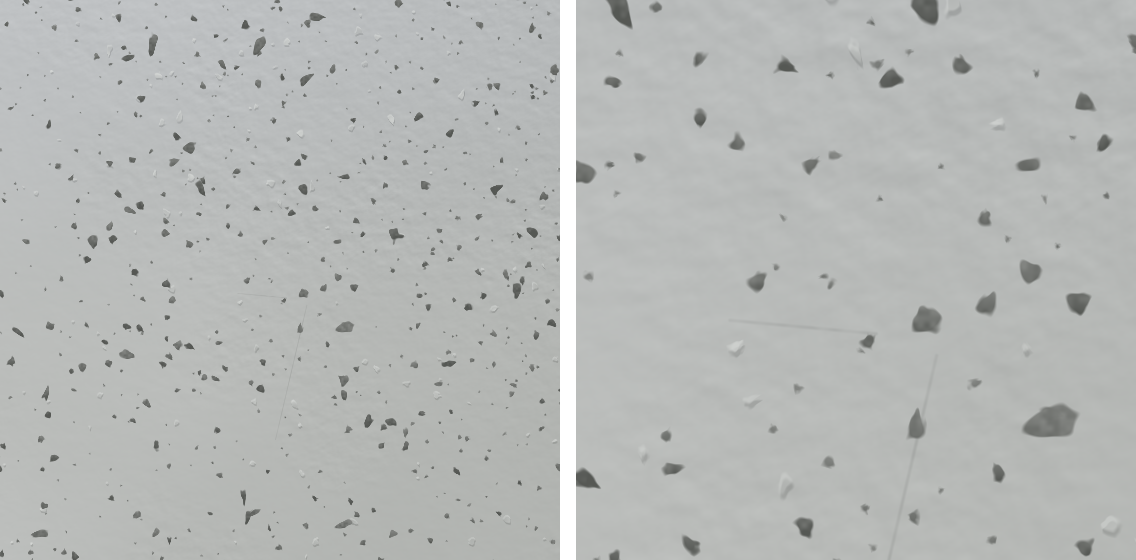
Left: the whole. Right: its middle third, enlarged.
Give the GLSL for this texture, as a WebGL 1 fragment shader.

```glsl
precision highp float;
// Pale grey painted floor scattered with dark stone flakes, tiny white chips and faint scratches.
uniform vec2 u_resolution;

const vec3 PAINT_LIGHT = vec3(0.755, 0.763, 0.757);
const vec3 PAINT_SHADE = vec3(0.693, 0.703, 0.690);
const vec3 COOL_TINT = vec3(-0.003, 0.000, 0.014);
const vec3 FLAKE_DARK = vec3(0.315, 0.325, 0.310);
const vec3 FLAKE_PALE = vec3(0.500, 0.508, 0.495);
const vec3 CHIP_WHITE = vec3(0.850, 0.860, 0.850);
const float EDGE = 0.0013;         // half width of a soft flake edge
const float RELIEF = 0.040;        // strength of the surface bumps
const float SCRATCH_WIDTH = 0.0009;

float hash(vec2 p) {
  vec3 q = fract(vec3(p.xyx) * 0.1031);
  q += dot(q, q.yzx + 33.33);
  return fract((q.x + q.y) * q.z);
}

float noise(vec2 p) {
  vec2 i = floor(p), f = fract(p);
  f = f * f * (3.0 - 2.0 * f);
  return mix(mix(hash(i), hash(i + vec2(1, 0)), f.x),
             mix(hash(i + vec2(0, 1)), hash(i + vec2(1, 1)), f.x), f.y);
}

float fbm(vec2 p) {
  float sum = 0.0, amp = 0.5;
  for (int i = 0; i < 4; i++) {
    sum += amp * noise(p);
    p = p * 2.03 + 17.7;
    amp *= 0.5;
  }
  return sum;
}

// The upper right part of the floor is rougher.
float roughness(vec2 p) {
  return smoothstep(0.55, 1.35, p.x * 0.7 + p.y);
}

// One layer of irregular flakes: x = coverage, y = tone from dark to pale.
vec2 flakes(vec2 p, float cells, float density, float roughBias,
            vec2 radii, float stretch, float seed) {
  vec2 home = floor(p * cells);
  vec2 result = vec2(0.0);
  for (int j = -1; j <= 1; j++) {
    for (int i = -1; i <= 1; i++) {
      vec2 id = home + vec2(i, j);
      vec2 key = id + seed;
      float chance = density * (1.0 + roughBias * roughness(id / cells));
      if (hash(key + 3.1) > chance) continue;
      vec2 center = (id + vec2(hash(key + 11.3), hash(key + 27.9))) / cells;
      float size = hash(key + 41.7);
      float radius = mix(radii.x, radii.y, size * size);
      float aspect = 1.0 + stretch * pow(hash(key + 53.3), 2.0);
      float angle = 6.2832 * hash(key + 67.1);
      float c = cos(angle), s = sin(angle);
      vec2 q = mat2(c, -s, s, c) * (p - center);
      q *= vec2(inversesqrt(aspect), sqrt(aspect));
      q.y *= 1.0 + 0.35 * clamp(q.x / radius, -1.0, 1.0);
      float wobble = noise(q / radius * 1.3 + key * 7.3) - 0.5;
      float dist = length(q) - radius * (1.0 + 0.75 * wobble);
      float cover = 1.0 - smoothstep(-EDGE, EDGE, dist);
      // Undersides are darker, upper faces catch the light.
      float tone = hash(key + 79.9) * 0.75 + 0.25 * (p.y - center.y) / radius;
      tone += 0.5 * (noise(p * 260.0) - 0.5);
      if (cover > result.x) result = vec2(cover, clamp(tone, 0.0, 1.0));
    }
  }
  return result;
}

float scratch(vec2 p, vec2 a, vec2 b) {
  vec2 ab = b - a;
  float t = clamp(dot(p - a, ab) / dot(ab, ab), 0.0, 1.0);
  float worn = 0.35 + 0.65 * noise(vec2(t * 14.0, a.x * 50.0));
  return worn * (1.0 - smoothstep(0.0, 2.0 * SCRATCH_WIDTH, length(p - a - t * ab)));
}

vec3 addFlakes(vec3 color, vec2 layer, float opacity) {
  return mix(color, mix(FLAKE_DARK, FLAKE_PALE, layer.y), layer.x * opacity);
}

void main() {
  vec2 p = gl_FragCoord.xy / min(u_resolution.x, u_resolution.y);

  // Paint: slow falloff of light, cool at the top, faintly mottled.
  float falloff = 0.5 + 0.60 * (p.x - 0.5) - 0.45 * (p.y - 0.5);
  falloff += 0.5 * (fbm(p * 3.0) - 0.47);
  vec3 color = mix(PAINT_LIGHT, PAINT_SHADE, clamp(falloff, 0.0, 1.0));
  color += COOL_TINT * smoothstep(0.3, 1.0, p.y);

  // Relief: bumps lit from above, stronger in rough patches.
  vec2 grain = p * vec2(48.0, 70.0);
  float slope = fbm(grain) - fbm(grain + vec2(0.12, 0.35));
  float patches = smoothstep(0.45, 0.7, fbm(p * 5.0 + 9.0));
  color += RELIEF * slope * (0.4 + 1.2 * roughness(p) + patches);

  // Scratches.
  float lines = scratch(p, vec2(0.548, 0.455), vec2(0.492, 0.215));
  lines += 0.8 * scratch(p, vec2(0.425, 0.476), vec2(0.512, 0.468));
  color -= 0.07 * lines;

  // White chips with a small shadow below.
  vec2 chipRadii = vec2(0.0020, 0.0065);
  vec2 shadowAt = p + vec2(-0.0010, 0.0032);
  float shadow = flakes(shadowAt, 20.0, 0.17, 0.9, chipRadii, 1.5, 310.0).x;
  float chip = flakes(p, 20.0, 0.17, 0.9, chipRadii, 1.5, 310.0).x;
  color -= 0.09 * shadow;
  color = mix(color, CHIP_WHITE, chip * (0.25 + 0.55 * noise(p * 70.0)));

  // Dark flakes, from dust to large slivers.
  color = addFlakes(color, flakes(p, 42.0, 0.13, 1.4, vec2(0.0012, 0.0030), 1.0, 120.0), 0.75);
  color = addFlakes(color, flakes(p, 24.0, 0.37, 0.2, vec2(0.0036, 0.0070), 1.2, 50.0), 0.95);
  color = addFlakes(color, flakes(p, 12.0, 0.23, 0.0, vec2(0.0070, 0.0115), 2.2, 200.0), 0.95);

  gl_FragColor = vec4(color, 1.0);
}
```
